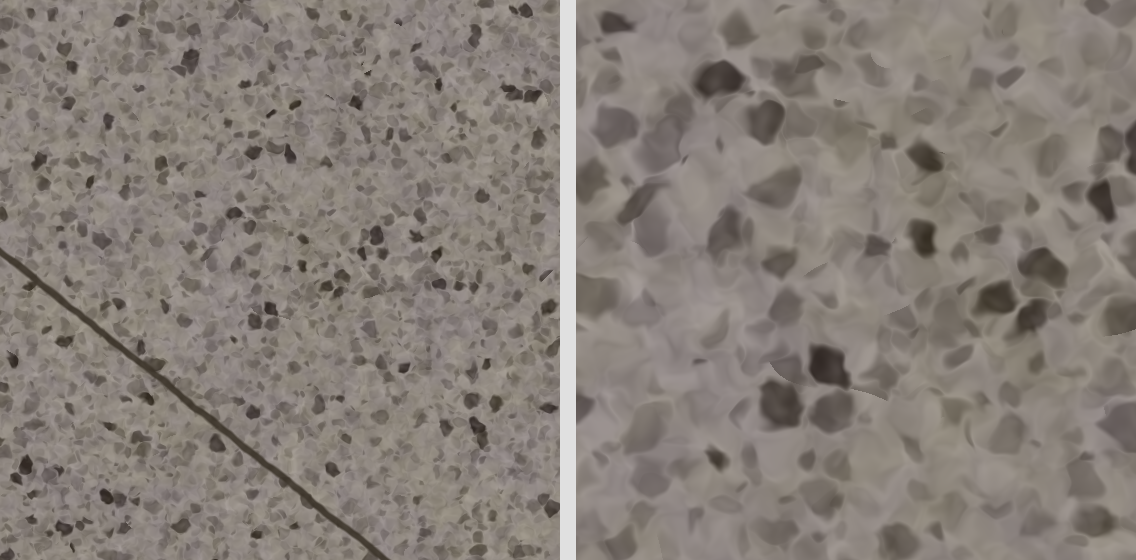
Left, the full canvas; right, a detail of the centre.
Give the GLSL for this texture, as a WebGL 1 fragment shader.

```glsl
precision highp float;

uniform vec2 u_resolution;

const vec3 WARM_TINT = vec3(0.008, 0.004, -0.018);
const vec3 LILAC_TINT = vec3(0.002, -0.008, 0.012);
const vec3 JOINT_COLOR = vec3(0.235, 0.205, 0.165);

vec2 hash2(vec2 p) {
  vec3 q = fract(p.xyx * vec3(0.1031, 0.1030, 0.0973));
  q += dot(q, q.yzx + 33.33);
  return fract((q.xx + q.yz) * q.zy);
}

// Gradient noise, roughly -0.7 to 0.7
float gradientDot(vec2 cell, vec2 offset, vec2 local) {
  vec2 gradient = hash2(cell + offset + 71.0) * 2.0 - 1.0;
  return dot(gradient, local - offset);
}

float noise(vec2 p) {
  vec2 cell = floor(p);
  vec2 f = fract(p);
  vec2 w = f * f * f * (f * (f * 6.0 - 15.0) + 10.0);
  float low = mix(gradientDot(cell, vec2(0.0), f),
                  gradientDot(cell, vec2(1.0, 0.0), f), w.x);
  float high = mix(gradientDot(cell, vec2(0.0, 1.0), f),
                   gradientDot(cell, vec2(1.0), f), w.x);
  return mix(low, high, w.y);
}

vec2 warp(vec2 p, float frequency, float amount) {
  vec2 q = p * frequency;
  return p + amount * vec2(noise(q + 13.7), noise(q + 47.3));
}

// Scattered oval chips: returns the darkening of the strongest one
float chips(vec2 p, float count, float density, vec2 radii, vec2 depths, float blur, float seed) {
  vec2 q = p * count;
  vec2 home = floor(q);
  float shade = 0.0;
  for (int j = -1; j <= 1; j++) {
    for (int i = -1; i <= 1; i++) {
      vec2 cell = home + vec2(float(i), float(j));
      vec2 place = hash2(cell + seed);
      vec2 shape = hash2(cell + seed + 19.0);
      vec2 kind = hash2(cell + seed + 53.0);
      float angle = 6.2832 * shape.x;
      vec2 axis = vec2(cos(angle), sin(angle));
      vec2 d = q - cell - mix(vec2(0.1), vec2(0.9), place);
      float stretch = mix(1.0, 1.35, shape.y);
      d = vec2(dot(d, axis) / stretch, dot(d, vec2(-axis.y, axis.x)) * stretch);
      float radius = mix(radii.x, radii.y, fract(shape.y * 7.31));
      float body = 1.0 - smoothstep(-blur, blur, length(d) - radius);
      float depth = mix(depths.x, depths.y, kind.y * kind.y);
      shade = max(shade, body * depth * step(kind.x, density));
    }
  }
  return shade;
}

// Pale cement with fine and coarse mottling
float groundTone(vec2 p) {
  return 0.562 + 0.03 * noise(p * 4.0) + 0.075 * noise(p * 24.0)
       + 0.085 * noise(p * 58.0 + 9.0) + 0.05 * noise(p * 125.0 + 31.0);
}

// Slanted, slightly ragged joint
float jointMask(vec2 p) {
  float wobble = 0.006 * noise(p * 9.0) + 0.004 * noise(p * 45.0);
  float distanceToJoint = abs(p.y - 0.551 + 0.8 * p.x + wobble) / length(vec2(0.8, 1.0));
  return 1.0 - smoothstep(0.0032, 0.0085, distanceToJoint);
}

void main() {
  vec2 p = gl_FragCoord.xy / min(u_resolution.x, u_resolution.y);

  // Chips with broken outlines, gathered in loose clusters
  vec2 ragged = warp(warp(p, 45.0, 0.011), 105.0, 0.006);
  float cluster = 0.3 * noise(p * 5.0 + 3.0) + 0.15 * noise(p * 12.0);
  float pale = chips(ragged, 46.0, 0.55 + cluster, vec2(0.25, 0.48), vec2(0.03, 0.13), 0.12, 5.0);
  float dark = chips(ragged, 30.0, 0.47 + cluster, vec2(0.22, 0.42), vec2(0.09, 0.34), 0.1, 137.0);
  float specks = chips(ragged, 75.0, 0.22 + cluster, vec2(0.22, 0.42), vec2(0.05, 0.17), 0.18, 291.0);

  float grain = 1.0 + 0.35 * noise(p * 85.0 + 17.0);
  float tone = groundTone(ragged) - max(max(pale, specks), dark) * grain;
  tone = max(tone, 0.19);

  // Grey ramp with drifting warm and lilac tints
  vec3 color = tone + vec3(0.0, -0.024, -0.05);
  float warmth = 0.5 + 0.9 * noise(p * 6.0 + 21.0) + 0.9 * noise(ragged * 30.0 + 8.0);
  color += mix(LILAC_TINT, WARM_TINT, clamp(warmth, 0.0, 1.0));

  color = mix(color, JOINT_COLOR + 0.05 * noise(p * 70.0), 0.9 * jointMask(p));
  gl_FragColor = vec4(color, 1.0);
}
```
